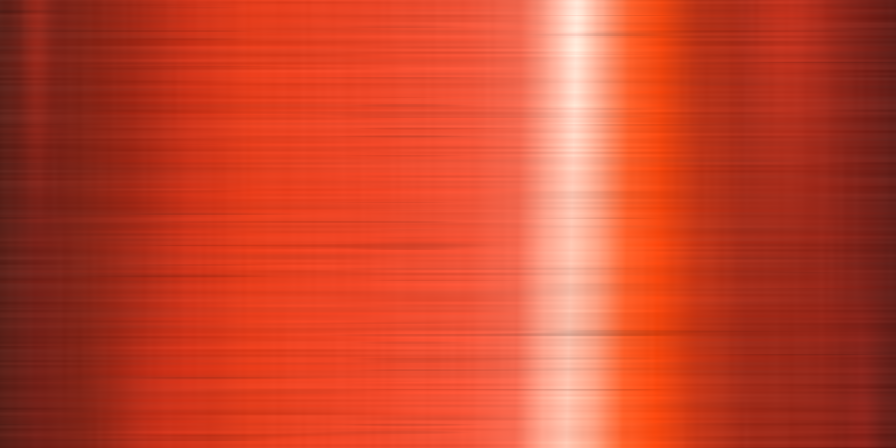
Give the GLSL for this texture, as a Shadertoy shader.

```glsl
// Brushed red metal: a horizontal run of colour ramps forms the curved sheen,
// soft vertical bands fade in from the top and bottom edges, and stretched
// value noise lays fine horizontal brush strokes over everything.

#define GRAIN_STRENGTH 0.085
#define FINE_ROWS 170.0
#define MEDIUM_ROWS 75.0
#define BROAD_ROWS 24.0
#define STROKE_STRETCH 3.0
#define SCRATCH_STRENGTH 0.10
#define SHEEN_TILT 0.012
#define WEAVE_STRENGTH 0.012

float hash(vec2 p) {
    return fract(sin(dot(p, vec2(127.1, 311.7))) * 43758.5453);
}

float valueNoise(vec2 p) {
    vec2 cell = floor(p), f = fract(p);
    f = f * f * (3.0 - 2.0 * f);
    float low = mix(hash(cell), hash(cell + vec2(1.0, 0.0)), f.x);
    float high = mix(hash(cell + vec2(0.0, 1.0)), hash(cell + vec2(1.0, 1.0)), f.x);
    return mix(low, high, f.y);
}

float ramp(float x, float a, float b) {
    return clamp((x - a) / (b - a), 0.0, 1.0);
}

float band(float x, float centre, float width) {
    float d = (x - centre) / width;
    return exp(-d * d);
}

// Abutting ramps, from the dark left edge through the highlight to the right
vec3 sheen(float x) {
    vec3 c = vec3(0.36, 0.13, 0.10);
    c = mix(c, vec3(0.46, 0.13, 0.10), ramp(x, 0.00, 0.04));
    c = mix(c, vec3(0.51, 0.14, 0.09), ramp(x, 0.04, 0.09));
    c = mix(c, vec3(0.64, 0.16, 0.09), ramp(x, 0.09, 0.15));
    c = mix(c, vec3(0.80, 0.20, 0.10), ramp(x, 0.15, 0.21));
    c = mix(c, vec3(0.89, 0.24, 0.11), ramp(x, 0.21, 0.28));
    c = mix(c, vec3(0.93, 0.28, 0.16), ramp(x, 0.28, 0.42));
    c = mix(c, vec3(0.95, 0.33, 0.22), ramp(x, 0.42, 0.52));
    c = mix(c, vec3(0.96, 0.41, 0.31), ramp(x, 0.52, 0.578));
    c = mix(c, vec3(1.00, 0.64, 0.55), ramp(x, 0.578, 0.61));
    c = mix(c, vec3(1.00, 0.76, 0.68), ramp(x, 0.61, 0.638));
    c = mix(c, vec3(1.00, 0.62, 0.50), ramp(x, 0.638, 0.668));
    c = mix(c, vec3(1.00, 0.37, 0.16), ramp(x, 0.668, 0.70));
    c = mix(c, vec3(0.97, 0.28, 0.06), ramp(x, 0.70, 0.735));
    c = mix(c, vec3(0.77, 0.21, 0.09), ramp(x, 0.735, 0.78));
    c = mix(c, vec3(0.64, 0.17, 0.10), ramp(x, 0.78, 0.83));
    c = mix(c, vec3(0.58, 0.15, 0.10), ramp(x, 0.83, 0.92));
    c = mix(c, vec3(0.47, 0.13, 0.10), ramp(x, 0.92, 0.97));
    return mix(c, vec3(0.38, 0.12, 0.10), ramp(x, 0.97, 1.00));
}

// Signed brush texture, long in x and thin in y
float brush(vec2 p) {
    float fine = valueNoise(vec2(p.x * STROKE_STRETCH, p.y * FINE_ROWS));
    float medium = valueNoise(vec2(p.x * STROKE_STRETCH * 0.7 + 31.0, p.y * MEDIUM_ROWS));
    float broad = valueNoise(vec2(p.x * STROKE_STRETCH * 0.5 + 67.0, p.y * BROAD_ROWS));
    return 0.5 * fine + 0.35 * medium + 0.15 * broad - 0.5;
}

void mainImage(out vec4 fragColor, in vec2 fragCoord) {
    vec2 uv = fragCoord / iResolution.xy;
    vec2 p = vec2(uv.x * iResolution.x / iResolution.y, uv.y);
    float top = smoothstep(0.35, 1.0, uv.y);
    float bottom = 1.0 - smoothstep(0.0, 0.45, uv.y);

    // The highlight leans slightly to the right toward the top
    float lean = SHEEN_TILT * (uv.y - 0.5) * band(uv.x, 0.65, 0.12);
    vec3 col = sheen(uv.x - lean);

    // Bands that appear only near the upper or lower edge
    col += vec3(0.10, 0.16, 0.18) * top * band(uv.x, 0.643, 0.022);
    col += vec3(0.13, 0.03, 0.01) * top * band(uv.x, 0.040, 0.016);
    col += vec3(0.15, 0.04, 0.02) * top * band(uv.x, 0.880, 0.045);
    col += vec3(0.09, 0.02, 0.01) * bottom * band(uv.x, 0.165, 0.045);
    col += vec3(0.07, 0.01, 0.01) * bottom * band(uv.x, 0.962, 0.016);
    col -= vec3(0.06, 0.02, 0.00) * top * band(uv.x, 0.770, 0.035);

    // Brush strokes and occasional darker scratches
    float scratchNoise = valueNoise(vec2(p.x * 2.2 + 11.0, p.y * 115.0 + 5.0));
    float scratch = smoothstep(0.78, 1.0, scratchNoise);
    float weave = valueNoise(vec2(p.x * 90.0, p.y * 5.0)) - 0.5;
    col *= 1.0 + 2.0 * GRAIN_STRENGTH * brush(p) - SCRATCH_STRENGTH * scratch;
    col += WEAVE_STRENGTH * weave + 0.06 * brush(p + vec2(9.0, 3.0));

    fragColor = vec4(clamp(col, 0.0, 1.0), 1.0);
}
```
